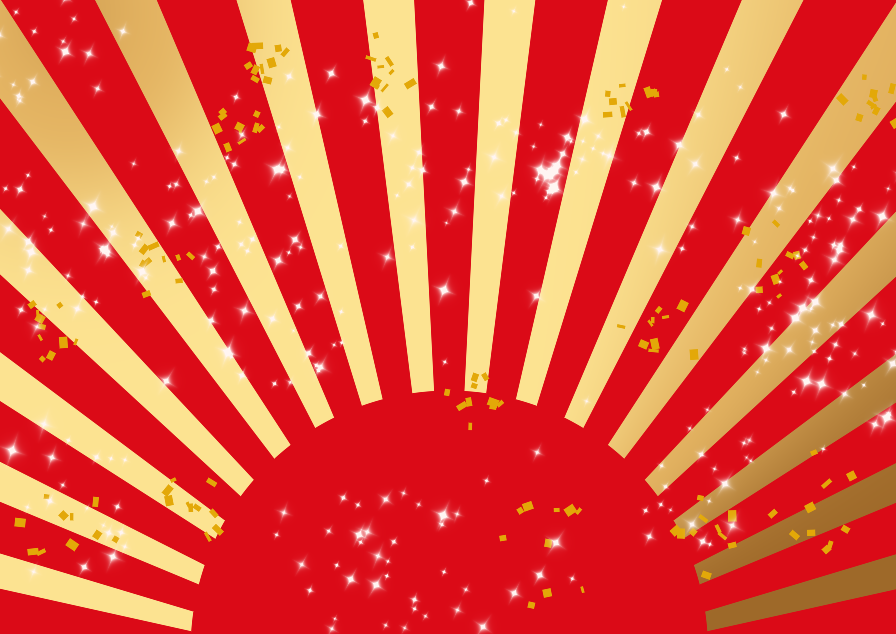
A Shadertoy shader for this background:

```glsl
const vec3 RED = vec3(0.86, 0.04, 0.09);
const vec3 PALE_GOLD = vec3(0.99, 0.89, 0.57);
const vec3 WARM_GOLD = vec3(0.89, 0.70, 0.38);
const vec3 BRONZE = vec3(0.62, 0.41, 0.16);
const vec3 CONFETTI = vec3(0.89, 0.66, 0.03);
const vec3 SPARK = vec3(1.0, 0.96, 0.95);
const float TAU = 6.28319;

// Cluster centre (x from the middle, y from the bottom) and radius
const vec3 SPARK_GROUPS[16] = vec3[16](
    vec3(-0.61, 0.94, 0.12), vec3(-0.43, 0.65, 0.13), vec3(-0.26, 0.74, 0.17),
    vec3(-0.23, 0.49, 0.15), vec3(0.00, 0.67, 0.20), vec3(0.15, 0.75, 0.09),
    vec3(0.32, 0.76, 0.18), vec3(0.64, 0.69, 0.13), vec3(0.56, 0.54, 0.14),
    vec3(0.57, 0.41, 0.15), vec3(0.38, 0.24, 0.12), vec3(-0.16, 0.10, 0.16),
    vec3(0.01, 0.14, 0.20), vec3(-0.61, 0.22, 0.13), vec3(-0.63, 0.60, 0.13),
    vec3(0.00, 0.50, 0.75));

const vec3 CONFETTI_GROUPS[15] = vec3[15](
    vec3(-0.09, 0.88, 0.07), vec3(-0.29, 0.91, 0.04), vec3(0.27, 0.86, 0.06),
    vec3(-0.33, 0.80, 0.04), vec3(0.68, 0.83, 0.06), vec3(-0.46, 0.58, 0.06),
    vec3(-0.63, 0.48, 0.06), vec3(-0.60, 0.17, 0.08), vec3(-0.40, 0.21, 0.07),
    vec3(0.04, 0.38, 0.06), vec3(0.33, 0.47, 0.07), vec3(0.52, 0.59, 0.08),
    vec3(0.39, 0.16, 0.07), vec3(0.16, 0.13, 0.09), vec3(0.58, 0.21, 0.08));

vec3 hash3(vec2 seed) {
    vec3 q = fract(vec3(seed.xyx) * vec3(0.1031, 0.1030, 0.0973));
    q += dot(q, q.yxz + 33.33);
    return fract((q.xxy + q.yzz) * q.zyx);
}

vec2 rotate(vec2 v, float angle) {
    float c = cos(angle), s = sin(angle);
    return vec2(c * v.x - s * v.y, s * v.x + c * v.y);
}

vec2 scatter(vec3 group, vec3 rnd) {
    return group.xy + group.z * pow(rnd.x, 0.6) * rotate(vec2(1.0, 0.0), TAU * rnd.y);
}

float coverage(float dist, float pixel) {
    return smoothstep(0.5 * pixel, -0.5 * pixel, dist);
}

float boxDistance(vec2 v, vec2 halfSize) {
    vec2 d = abs(v) - halfSize;
    return length(max(d, 0.0)) + min(max(d.x, d.y), 0.0);
}

// Fan of tapered rays cut off by a disc
float rays(vec2 p, vec2 apex, float period, float halfWidth, float pixel) {
    vec2 d = p - apex;
    float local = mod(atan(d.x, d.y), period) - 0.5 * period;
    float fan = (abs(local) - halfWidth) * length(d);
    float disc = 0.408 - length(p - vec2(0.002, -0.024));
    return coverage(max(fan, disc), pixel);
}

vec3 goldSheen(vec2 p, vec2 apex) {
    vec2 d = p - apex;
    float rightShade = smoothstep(0.12, 1.35, atan(d.x, d.y) + 0.2 * (length(d) - 0.7));
    vec2 corner = (p - vec2(-0.60, 0.98)) / vec2(0.27, 0.32);
    float shade = max(rightShade, 0.6 * exp(-dot(corner, corner)));
    vec3 gold = mix(PALE_GOLD, WARM_GOLD, smoothstep(0.0, 0.5, shade));
    return mix(gold, BRONZE, smoothstep(0.45, 1.0, shade));
}

// Four-pointed star with a soft core
float sparkle(vec2 v, float size) {
    vec2 a = abs(v) / size;
    vec2 taper = pow(max(1.0 - a * vec2(1.25, 1.0), 0.0), vec2(1.5));
    vec2 arms = taper * exp(-a.yx * 13.0);
    return arms.x + arms.y + 0.65 * exp(-dot(a, a) * 18.0) + 0.12 * exp(-dot(a, a) * 4.0);
}

float confettiGroup(vec2 p, vec3 group, float seed, float pixel) {
    float cover = 0.0;
    if (distance(p, group.xy) > group.z + 0.03) return cover;
    for (int i = 0; i < 10; i++) {
        vec3 place = hash3(vec2(float(i) + 3.0, seed + 71.0));
        vec3 look = hash3(vec2(seed + 19.0, float(i) + 43.0));
        vec2 halfSize = mix(vec2(0.004, 0.002), vec2(0.009, 0.007), look.xy);
        vec2 v = rotate(p - scatter(group, place), TAU * look.z);
        cover = max(cover, coverage(boxDistance(v, halfSize), pixel));
    }
    return cover;
}

float sparkGroup(vec2 p, vec3 group, float seed) {
    float light = 0.0;
    if (distance(p, group.xy) > group.z + 0.05) return light;
    for (int i = 0; i < 20; i++) {
        vec3 place = hash3(vec2(float(i) + 11.0, seed + 5.0));
        vec3 look = hash3(vec2(seed + 57.0, float(i) + 29.0));
        float size = mix(0.010, 0.036, look.x * look.x);
        vec2 v = rotate(p - scatter(group, place), 0.3 + 0.3 * look.y);
        light += sparkle(v, size) * mix(0.5, 1.0, look.z);
    }
    return light;
}

void mainImage(out vec4 fragColor, in vec2 fragCoord) {
    float pixel = 1.0 / iResolution.y;
    vec2 p = (fragCoord - vec2(0.5 * iResolution.x, 0.0)) * pixel;
    vec2 apex = vec2(0.002, -0.086);

    // Sunburst
    float rayCover = rays(p, apex, 0.1754, 0.0367, pixel);
    vec3 color = mix(RED, goldSheen(p, apex), rayCover);

    // Paper pieces
    float paper = 0.0;
    for (int i = 0; i < 15; i++)
        paper = max(paper, confettiGroup(p, CONFETTI_GROUPS[i], float(i) * 7.0, pixel));
    color = mix(color, CONFETTI, paper);

    // Twinkling stars
    float light = 0.0;
    for (int i = 0; i < 16; i++)
        light += sparkGroup(p, SPARK_GROUPS[i], float(i) * 13.0);
    color = mix(color, SPARK, clamp(light, 0.0, 1.0));

    fragColor = vec4(color, 1.0);
}
```
